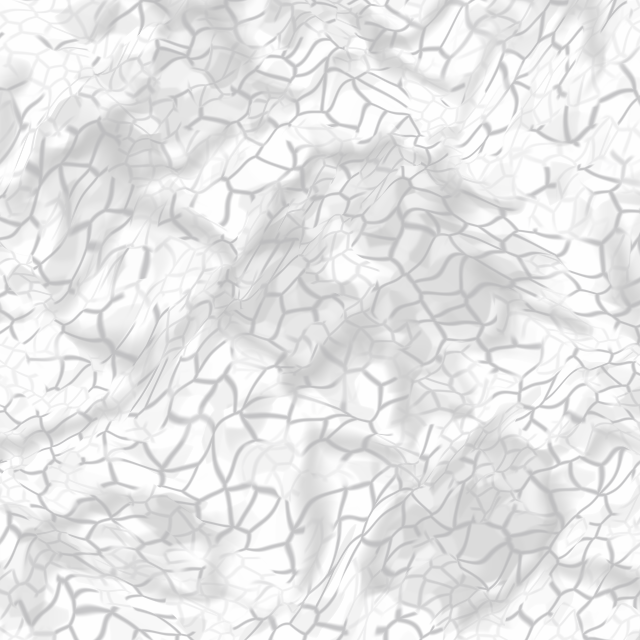
Give the GLSL for this texture, as a Shadertoy shader.

```glsl
// Pale crumpled marble: white and light grey patches with small soft facets,
// broken thin veins leaning up to the right, and shaded creases between patches.
// Built from cellular noise on a plane bent by layered sines.

vec2 hash2(vec2 c) {
    vec3 q = fract(c.xyx * vec3(0.1031, 0.1030, 0.0973));
    q += dot(q, q.yzx + 33.33);
    return fract((q.xx + q.yz) * q.zy);
}

// Bends the plane with sines of growing frequency
vec2 crumple(vec2 p) {
    float freq = 9.0, amp = 0.027;
    for (int i = 0; i < 5; i++) {
        vec2 turned = mat2(0.8, 0.6, -0.6, 0.8) * p.yx;
        p += amp * sin(freq * turned + vec2(1.3, 4.1) * float(i + 1));
        freq *= 1.83;
        amp *= 0.58;
    }
    return p;
}

// Random tone per cell, blended across the borders; higher sharpness = crisper
float softCells(vec2 p, float sharpness) {
    vec2 cell = floor(p), f = fract(p);
    float sum = 0.0, total = 0.0;
    for (int y = -1; y <= 1; y++)
    for (int x = -1; x <= 1; x++) {
        vec2 g = vec2(x, y);
        vec2 r = g + hash2(cell + g) - f;
        float weight = exp(-sharpness * dot(r, r));
        sum += weight * hash2(cell + g + 71.0).x;
        total += weight;
    }
    return sum / max(total, 1e-12);
}

// Distance to the nearest border between cells
float cellBorder(vec2 p) {
    vec2 cell = floor(p), f = fract(p), nearest = vec2(0.0);
    float best = 8.0, border = 8.0;
    for (int y = -1; y <= 1; y++)
    for (int x = -1; x <= 1; x++) {
        vec2 g = vec2(x, y);
        vec2 r = g + hash2(cell + g) - f;
        if (dot(r, r) < best) {
            best = dot(r, r);
            nearest = r;
        }
    }
    for (int y = -2; y <= 2; y++)
    for (int x = -2; x <= 2; x++) {
        vec2 g = vec2(x, y);
        vec2 r = g + hash2(cell + g) - f;
        vec2 across = r - nearest;
        if (dot(across, across) > 1e-4)
            border = min(border, dot(0.5 * (r + nearest), normalize(across)));
    }
    return border;
}

void mainImage(out vec4 fragColor, in vec2 fragCoord) {
    vec2 uv = fragCoord / min(iResolution.x, iResolution.y);
    vec2 bent = crumple(uv + 3.0);
    vec2 slanted = mat2(0.8, -0.6, 0.6, 0.8) * bent;

    // Large white and grey patches
    vec2 patchPos = slanted * vec2(4.4, 6.0);
    float tone = 0.62 * softCells(patchPos, 22.0) + 0.38 * softCells(bent * 13.0 + 9.0, 16.0);
    float whiteness = smoothstep(0.30, 0.60, tone);
    float shade = mix(0.895, 1.005, whiteness);

    // Small soft facets
    float facet = softCells(slanted * vec2(24.0, 33.0) + 40.0, 16.0);
    shade += (facet - 0.5) * 0.14;

    // Shaded creases along the patch borders, fading in and out
    float crease = 1.0 - smoothstep(0.0, 0.17, cellBorder(patchPos));
    crease *= smoothstep(0.30, 0.65, softCells(bent * 9.0 + 17.0, 8.0));
    shade = mix(shade, 0.76, 0.65 * crease);

    // Main veins, broken into short strokes
    float strokes = smoothstep(0.25, 0.60, softCells(bent * 25.0 + 5.0, 9.0));
    float vein = 1.0 - smoothstep(0.015, 0.12, cellBorder(slanted * vec2(19.0, 28.0)));
    vein *= strokes;

    // Finer veins, mostly in the grey patches
    float fine = 1.0 - smoothstep(0.02, 0.14, cellBorder(slanted * vec2(31.0, 42.0) + 60.0));
    fine *= (1.0 - strokes) * mix(0.65, 0.25, whiteness);

    vec3 color = vec3(min(shade, 0.995));
    color = mix(color, vec3(0.735, 0.735, 0.743), 0.85 * max(vein, fine));
    fragColor = vec4(color, 1.0);
}
```
